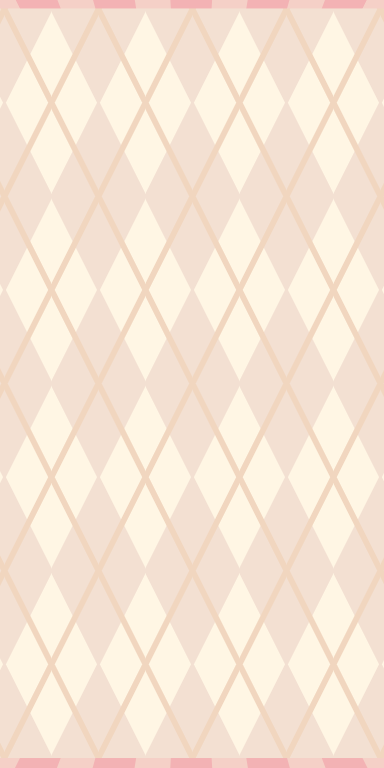
Write a Shadertoy shader that draws this pattern.

```glsl
// Lengths are in canvas widths; the canvas is 1 wide and 2 high.
const vec2  PITCH = vec2(0.2448, 0.4875);   // diamond spacing
const vec2  FIRST_CENTER = vec2(0.134, 0.270);
const float DIAMOND_RADIUS = 0.485;         // in cells; 0.5 would touch
const float LINE_HALF_WIDTH = 0.0076;
const float BAND_BOTTOM = 0.026;
const float BAND_TOP = 1.978;
const float STRIPE_CENTER = 0.498;
const float STRIPE_PITCH = 0.1965;
const float STRIPE_FLARE = 0.22;            // pitch growth per band depth
const float STRIPE_HALF_DUTY = 0.27;

const vec3 BLUSH = vec3(0.953, 0.878, 0.824);
const vec3 CREAM = vec3(1.000, 0.965, 0.894);
const vec3 TAN = vec3(0.945, 0.840, 0.750);
const vec3 PALE_PINK = vec3(0.960, 0.815, 0.780);
const vec3 ROSE = vec3(0.953, 0.698, 0.704);

// Pixel coverage of a shape from its signed distance
float coverage(float dist, float pixel) {
    return clamp(0.5 - dist / pixel, 0.0, 1.0);
}

// Distance to the nearest whole number
float toInteger(float x) {
    return abs(x - round(x));
}

vec3 argyle(vec2 p, float pixel) {
    vec2 cell = (p - FIRST_CENTER) / PITCH;
    float slope = length(1.0 / PITCH);      // cells to canvas widths

    // Diamonds
    vec2 local = abs(cell - round(cell));
    float diamond = (local.x + local.y - DIAMOND_RADIUS) / slope;
    vec3 color = mix(BLUSH, CREAM, coverage(diamond, pixel));

    // Crossing diagonals
    float nearest = min(toInteger(cell.x + cell.y), toInteger(cell.x - cell.y));
    float line = nearest / slope - LINE_HALF_WIDTH;
    return mix(color, TAN, coverage(line, pixel));
}

// Striped edge bands whose stripes fan out toward the canvas edge
vec3 stripes(float x, float depth, float pixel) {
    float pitch = STRIPE_PITCH + STRIPE_FLARE * depth;
    float stripe = toInteger((x - STRIPE_CENTER) / pitch) - STRIPE_HALF_DUTY;
    return mix(PALE_PINK, ROSE, coverage(stripe * pitch, pixel));
}

void mainImage(out vec4 fragColor, in vec2 fragCoord) {
    float pixel = 2.0 / iResolution.y;
    vec2 p = fragCoord * pixel;

    float depth = max(BAND_BOTTOM - p.y, p.y - BAND_TOP);
    vec3 color = mix(argyle(p, pixel), stripes(p.x, depth, pixel),
                     coverage(-depth, pixel));
    fragColor = vec4(color, 1.0);
}
```
